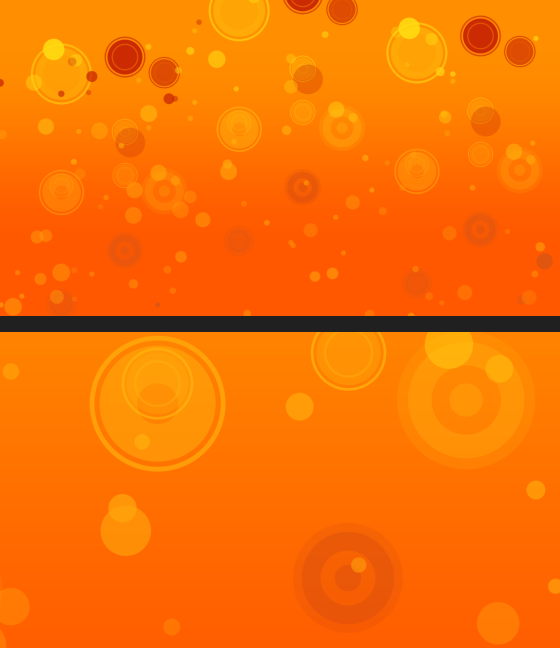
Top, the full canvas; bottom, a detail of the centre.
This background is drawn by a WebGL 2 fragment shader. Its source:

```glsl
#version 300 es
precision highp float;

uniform vec2 u_resolution;
out vec4 fragColor;

// Outer radius and fill strength of each ornament, from top to bottom
const float radii[10] = float[10](.097, .065, .05, .042, .038, .072, .04, .073, .058, .048);
const float fills[10] = float[10](.36, .92, .6, .25, .22, .45, .28, .4, .4, .26);

float hash(float n) {
    return fract(sin(n * 12.9898) * 43758.5453);
}

float disc(float dist, float radius) {
    float soft = .8 / u_resolution.y;
    return 1. - smoothstep(-soft, soft, dist - radius);
}

float ring(float dist, float radius, float halfWidth) {
    return disc(abs(dist - radius), halfWidth);
}

// Both tones grow more vivid with height
vec3 lightTone(float y) {
    return mix(vec3(1., .6, .04), vec3(1., .87, .07), smoothstep(.3, .95, y));
}

vec3 darkTone(float y) {
    return mix(vec3(.8, .33, .11), vec3(.78, .13, .01), smoothstep(.2, .75, y));
}

// Opacity of one ornament at a distance from its centre
float ornament(int kind, float dist, float r) {
    if (kind == 7 || kind == 8) {
        return .18 * disc(dist, r) + .24 * disc(dist, .84 * r)
             - .26 * ring(dist, .37 * r, .13 * r);
    }
    float cover = fills[kind] * disc(dist, .85 * r);
    float rim = kind == 9 ? .32 : .62;
    cover = max(cover, rim * ring(dist, .96 * r, .035 * r));
    if (kind == 5) return cover - .3 * disc(dist, .3 * r);
    if (kind == 0) return cover - .08 * disc(dist, .62 * r);
    float inner = kind == 3 ? .35 : .62;
    return mix(cover, .5, ring(dist, inner * r, .03 * r));
}

void main() {
    vec2 p = gl_FragCoord.xy / u_resolution.y;
    float aspect = u_resolution.x / u_resolution.y;

    // Vertical gradient
    vec3 color = mix(vec3(1., .345, 0.), vec3(1., .555, 0.), smoothstep(.2, .85, p.y));

    // Three staggered columns of ornaments winding downwards
    for (int column = 0; column < 3; column++) {
        float k = float(column);
        vec2 shift = vec2(.5625 * k, mod(.2 * k, .3333));
        for (int i = 0; i < 10; i++) {
            float step = float(i);
            float turn = 1.257 * (step - 2.);
            vec2 center = shift + vec2(.34, .82 - .075 * step)
                        + vec2(.18 * cos(turn), .11 * sin(turn + 2.));
            float r = radii[i];
            bool isDark = i == 1 || i == 2 || i > 7;
            vec3 tone = isDark ? darkTone(center.y) : lightTone(center.y);
            color = mix(color, tone, ornament(i, distance(p, center), r));

            // Companion discs
            if (i % 7 == 0) {
                float strength = i == 0 ? .85 : .5;
                float side = distance(p, center + r * vec2(-.25, .8));
                color = mix(color, lightTone(center.y + .15), strength * disc(side, .35 * r));
                float bead = distance(p, center + r * vec2(.48, .45));
                color = mix(color, lightTone(center.y + .1), .45 * disc(bead, .2 * r));
            }
            if (i == 3) {
                float shade = distance(p, center + r * vec2(.4, -.8));
                color = mix(color, darkTone(center.y), .3 * disc(shade, 1.12 * r));
            }
        }
    }

    // Scattered dots, mostly small and light
    for (int i = 0; i < 100; i++) {
        float seed = float(i) + 1.;
        vec2 center = vec2(aspect * hash(seed), hash(seed + 131.7));
        float size = hash(seed + 257.3);
        float r = .008 + .021 * size * size * size;
        float alpha = mix(.25, .75, hash(seed + 389.1));
        bool isDark = hash(seed + 511.9) < .17;
        vec3 tone = isDark ? darkTone(center.y) : lightTone(center.y);
        color = mix(color, tone, alpha * disc(distance(p, center), r));
    }

    fragColor = vec4(color, 1.);
}
```
